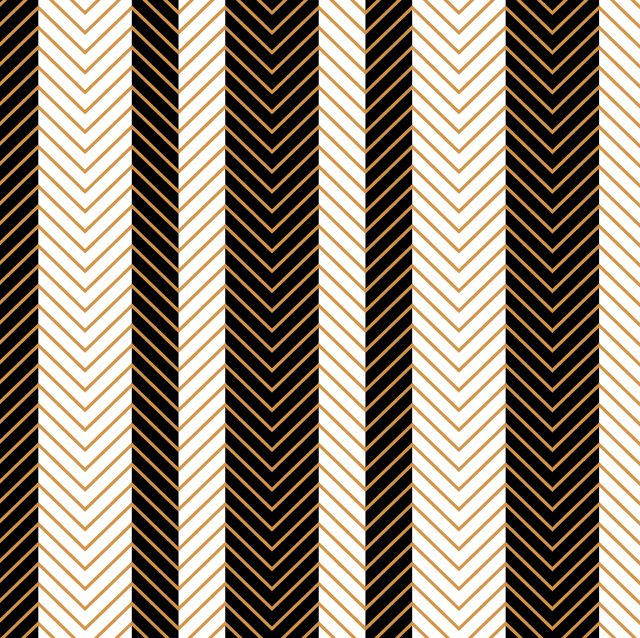
Give the GLSL for this pattern, as a Shadertoy shader.

```glsl
// Gold chevron lines over uneven black and white vertical stripes.

// Stripe tone per column: one bit each, 1 is white, repeating every 14 columns
float stripeTone(int column) {
    return float((0x2696 >> ((column + 14) % 14)) & 1);
}

// Coverage of the zigzag lines; q is in column widths, y measured down from the top
float chevronLines(vec2 q, float pixel) {
    float slope = 0.965, spacing = 0.4251;
    float peak = 1.0 - abs(mod(q.x, 2.0) - 1.0);
    float phase = (q.y + slope * peak - 0.276) / spacing;
    float dist = abs(fract(phase + 0.5) - 0.5) * spacing * inversesqrt(1.0 + slope * slope);
    return clamp((0.034 - dist) / pixel + 0.5, 0.0, 1.0);
}

void mainImage(out vec4 fragColor, in vec2 fragCoord) {
    // One unit is the width of a half chevron
    float pixel = 13.695 / iResolution.x;
    vec2 q = vec2(fragCoord.x, iResolution.y - fragCoord.y) * pixel;
    q.x += 0.18;

    // Blend the two columns on either side of the nearest edge
    float edge = round(q.x);
    float side = clamp((q.x - edge) / pixel + 0.5, 0.0, 1.0);
    float tone = mix(stripeTone(int(edge) - 1), stripeTone(int(edge)), side);

    vec3 color = mix(vec3(0.005), vec3(0.995, 0.995, 0.99), tone);
    color = mix(color, vec3(0.83, 0.58, 0.28), chevronLines(q, pixel));
    fragColor = vec4(color, 1.0);
}
```
